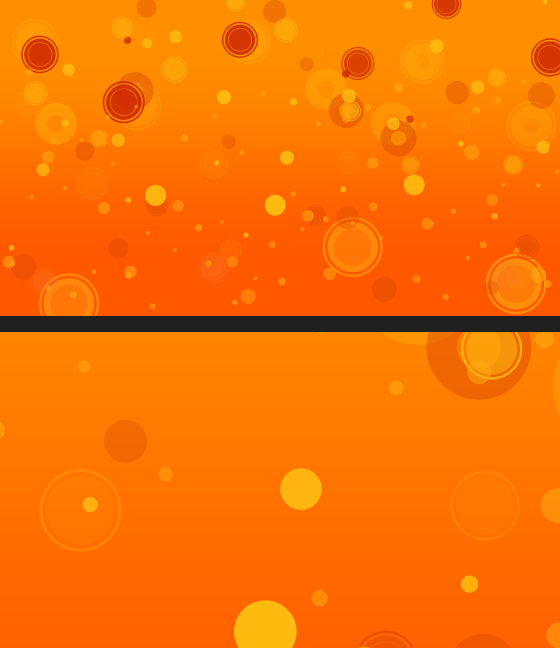
Top: the whole. Bottom: its middle third, enlarged.
Give the GLSL for this background, as a Shadertoy shader.

```glsl
// Warm vertical gradient strewn with translucent discs, rimmed circles and donuts.
// Each kind of circle is scattered by one loop: x is stratified into equal slots,
// y follows a jittered golden-ratio sequence inside the kind's own height band.

const vec3 SKY_TOP    = vec3(1.00, 0.555, 0.00);
const vec3 SKY_BOTTOM = vec3(1.00, 0.345, 0.00);
const vec2 SKY_BLEND  = vec2(0.15, 0.85);   // heights where the blend starts and ends

const vec3 YELLOW = vec3(1.00, 0.76, 0.07);
const vec3 AMBER  = vec3(1.00, 0.66, 0.07);
const vec3 RED    = vec3(0.81, 0.16, 0.01);
const vec3 RUST   = vec3(0.85, 0.27, 0.02);
const vec3 ROSE   = vec3(0.95, 0.47, 0.17);

const float RIM_INNER  = 0.92;   // radii relative to the circle
const float FILL_RIMMED = 0.84;
const float GROOVE_AT  = 0.64;
const float GROOVE_HALF_WIDTH = 0.025;
const float GOLDEN = 0.618;

struct Style {
    vec3 tint;
    float fill;       // opacity of the body
    float rim;        // opacity of the outer ring, 0 for a plain disc
    float hole;       // share of the body removed in the core
    float holeSize;   // relative radius of the core
    float groove;     // share of the body removed along a thin inner ring
};

vec3 hash3(vec2 p) {
    vec3 q = fract(p.xyx * vec3(0.1031, 0.1030, 0.0973));
    q += dot(q, q.yxz + 33.33);
    return fract((q.xxy + q.yzz) * q.zyx);
}

// Antialiased coverage of a disc, d being the distance from its centre
float disc(float d, float radius) {
    return clamp((radius - d) * iResolution.y + 0.5, 0.0, 1.0);
}

float ring(float d, float inner, float outer) {
    return disc(d, outer) - disc(d, inner);
}

float circleOpacity(float d, float r, Style s) {
    float body = disc(d, s.rim > 0.0 ? r * FILL_RIMMED : r) * s.fill;
    body *= 1.0 - s.hole * disc(d, r * s.holeSize);
    body *= 1.0 - s.groove * ring(d, r * (GROOVE_AT - GROOVE_HALF_WIDTH),
                                     r * (GROOVE_AT + GROOVE_HALF_WIDTH));
    return body + s.rim * ring(d, r * RIM_INNER, r);
}

// Paints count circles; band holds the heights, size the radii (canvas height = 1)
void scatter(inout vec3 col, vec2 p, float seed, int count, vec2 band, vec2 size, Style s) {
    float slot = iResolution.x / iResolution.y / float(count);
    for (int i = 0; i < count; i++) {
        float k = float(i);
        vec3 h = hash3(vec2(k + 1.7, seed * 7.31));
        float rise = fract(k * GOLDEN + seed * 0.37 + h.y * 0.3);
        vec2 centre = vec2((k + 0.1 + 0.8 * h.x) * slot, mix(band.x, band.y, rise));
        float r = mix(size.x, size.y, h.z * h.z);
        float strength = mix(0.75, 1.0, fract(h.x * 17.0 + h.z));
        col = mix(col, s.tint, strength * circleOpacity(distance(p, centre), r, s));
    }
}

void mainImage(out vec4 fragColor, in vec2 fragCoord) {
    vec2 p = fragCoord / iResolution.y;
    vec3 col = mix(SKY_BOTTOM, SKY_TOP, smoothstep(SKY_BLEND.x, SKY_BLEND.y, p.y));

    // Large pale circles and donuts
    scatter(col, p, 1.0, 5, vec2(0.58, 1.02), vec2(0.068, 0.080),
            Style(YELLOW, 0.28, 0.30, 0.45, 0.30, 0.0));
    scatter(col, p, 2.0, 3, vec2(0.60, 0.84), vec2(0.064, 0.070),
            Style(YELLOW, 0.36, 0.0, 0.60, 0.42, 0.0));
    scatter(col, p, 3.0, 3, vec2(0.00, 0.22), vec2(0.094, 0.100),
            Style(AMBER, 0.72, 0.72, 0.35, 0.62, 0.0));

    // Faint outlines and shaded discs
    scatter(col, p, 4.0, 10, vec2(0.08, 0.95), vec2(0.032, 0.052),
            Style(AMBER, 0.13, 0.34, 0.0, 0.0, 0.0));
    scatter(col, p, 5.0, 12, vec2(0.05, 0.98), vec2(0.022, 0.045),
            Style(RUST, 0.42, 0.0, 0.0, 0.0, 0.0));
    scatter(col, p, 6.0, 3, vec2(0.08, 0.16), vec2(0.040, 0.065),
            Style(ROSE, 0.38, 0.34, 0.0, 0.0, 0.3));
    scatter(col, p, 7.0, 3, vec2(0.20, 0.44), vec2(0.033, 0.047),
            Style(RUST, 0.42, 0.62, 0.0, 0.0, 0.5));

    // Dark donuts and strong red circles
    scatter(col, p, 8.0, 3, vec2(0.50, 0.72), vec2(0.055, 0.060),
            Style(RUST, 0.55, 0.0, 0.80, 0.42, 0.0));
    scatter(col, p, 9.0, 6, vec2(0.67, 1.01), vec2(0.047, 0.067),
            Style(RED, 0.95, 0.95, 0.0, 0.0, 0.55));
    scatter(col, p, 10.0, 3, vec2(0.60, 0.93), vec2(0.012, 0.014),
            Style(RED, 0.90, 0.0, 0.0, 0.0, 0.0));

    // Yellow circles, plain and rimmed
    scatter(col, p, 11.0, 14, vec2(0.04, 0.56), vec2(0.018, 0.025),
            Style(AMBER, 0.58, 0.0, 0.0, 0.0, 0.0));
    scatter(col, p, 12.0, 10, vec2(0.47, 1.00), vec2(0.027, 0.043),
            Style(YELLOW, 0.50, 0.75, 0.0, 0.0, 0.0));
    scatter(col, p, 13.0, 11, vec2(0.46, 0.90), vec2(0.020, 0.027),
            Style(YELLOW, 0.85, 0.0, 0.0, 0.0, 0.0));
    scatter(col, p, 14.0, 3, vec2(0.35, 0.50), vec2(0.033, 0.036),
            Style(YELLOW, 0.92, 0.0, 0.0, 0.0, 0.0));

    // Small dots
    scatter(col, p, 15.0, 56, vec2(0.03, 0.78), vec2(0.006, 0.015),
            Style(AMBER, 0.65, 0.0, 0.0, 0.0, 0.0));
    scatter(col, p, 16.0, 12, vec2(0.12, 1.00), vec2(0.008, 0.016),
            Style(YELLOW, 0.85, 0.0, 0.0, 0.0, 0.0));

    fragColor = vec4(col, 1.0);
}
```
